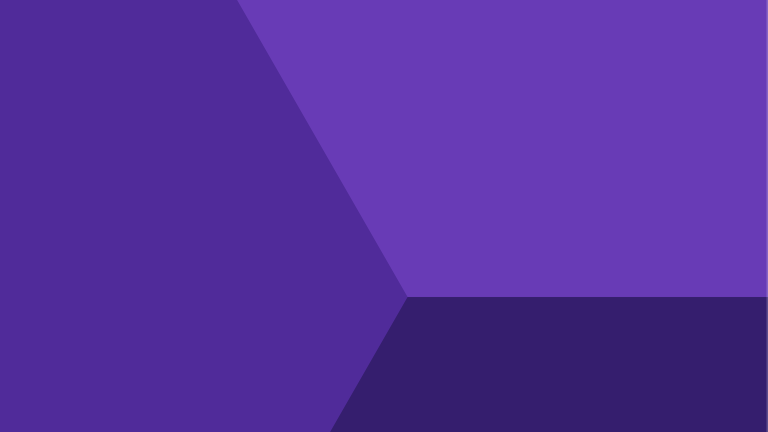
Give the GLSL for this background, as a Shadertoy shader.

```glsl
// Soft step across an edge, one pixel wide
float edgeMask(float signedDistance) {
    float pixel = 1.0 / iResolution.y;
    return smoothstep(-0.6 * pixel, 0.6 * pixel, signedDistance);
}

void mainImage(out vec4 fragColor, in vec2 fragCoord) {
    vec3 violet = vec3(0.314, 0.168, 0.602);
    vec3 lilac = vec3(0.406, 0.231, 0.712);
    vec3 indigo = vec3(0.206, 0.118, 0.431);

    // Coordinates in canvas heights, relative to the corner where the planes meet
    float aspect = iResolution.x / iResolution.y;
    vec2 uv = fragCoord / iResolution.y;
    vec2 p = uv - vec2(0.5307 * aspect, 0.3125);

    // Upper and lower planes share a horizontal edge
    vec3 rightSide = mix(indigo, lilac, edgeMask(p.y));

    // The left plane ends in a wedge pointing at the corner
    float wedge = dot(vec2(p.x, abs(p.y)), normalize(vec2(1.0, 0.574)));
    vec3 color = mix(violet, rightSide, edgeMask(wedge));

    // Faint translucent trim along the right border
    float trim = 0.21 * edgeMask(uv.x - aspect + 0.0035);
    color = mix(color, vec3(1.0), trim);

    fragColor = vec4(color, 1.0);
}
```
